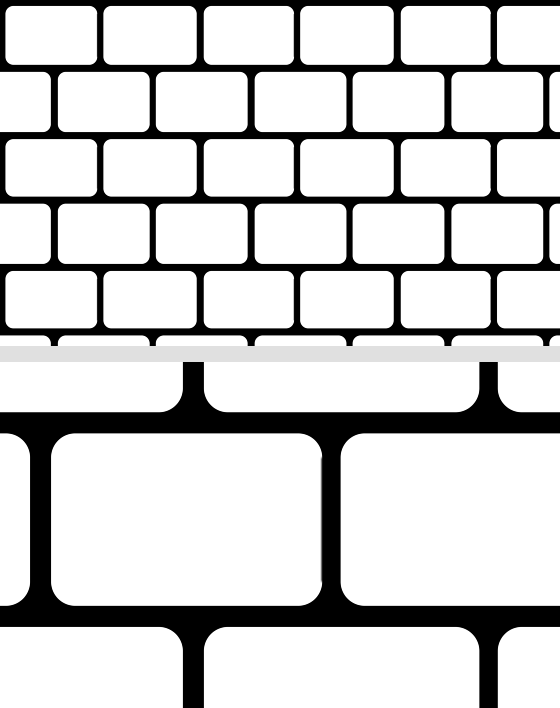
Top: the whole. Bottom: its middle third, enlarged.
This pattern is drawn by a Shadertoy shader. Its source:

```glsl
// Staggered wall of white rounded bricks with black joints of slightly uneven spacing.

const vec2  CANVAS       = vec2(768.0, 472.0);  // layout units across and down
const vec2  PITCH        = vec2(134.95, 89.9);  // mean brick spacing
const vec2  FIRST_JOINT  = vec2(2.65, 3.3);     // first joint from the top left
const float STAGGER      = 71.85;               // shift of every second row
const vec2  SWAY         = vec2(2.3, 1.9);      // drift of every second joint
const float WIDE_JOINT   = 4.8;                 // half widths of the joints
const float NARROW_JOINT = 4.2;
const float CORNER       = 11.0;
const float SLIVER_WIDTH = 0.7;                 // faint worn edge on some bricks
const vec3  BRICK_COLOR  = vec3(1.0);
const vec3  JOINT_COLOR  = vec3(0.0);
const vec3  SLIVER_COLOR = vec3(0.45);

float isEven(float i) { return 1.0 - mod(i, 2.0); }

// Centre of joint i; even joints drift, except the first.
float jointCentre(float i, float start, float pitch, float sway) {
    return start + pitch * i + isEven(i) * clamp(i, 0.0, sway);
}

// Index of the brick that lies between joints i and i + 1.
float brickIndex(float x, float start, float pitch, float sway) {
    float i = floor((x - start) / pitch);
    return i - (x < jointCentre(i, start, pitch, sway) ? 1.0 : 0.0);
}

float roundedBox(vec2 p, vec2 halfSize, float radius) {
    vec2 q = abs(p) - halfSize + radius;
    return length(max(q, 0.0)) + min(max(q.x, q.y), 0.0) - radius;
}

void mainImage(out vec4 fragColor, in vec2 fragCoord) {
    vec2 uv = fragCoord / iResolution.xy;
    vec2 p = vec2(uv.x, 1.0 - uv.y) * CANVAS;
    float pixel = CANVAS.y / iResolution.y;

    // Row and column; only the unstaggered rows sway sideways
    float row = brickIndex(p.y, FIRST_JOINT.y, PITCH.y, SWAY.y);
    float plainRow = isEven(row);
    float startX = FIRST_JOINT.x + STAGGER * (1.0 - plainRow);
    float swayX = SWAY.x * plainRow;
    float column = brickIndex(p.x, startX, PITCH.x, swayX);

    // Brick bounds, inset by half of each surrounding joint
    vec2 low = vec2(jointCentre(column, startX, PITCH.x, swayX),
                    jointCentre(row, FIRST_JOINT.y, PITCH.y, SWAY.y));
    vec2 high = vec2(jointCentre(column + 1.0, startX, PITCH.x, swayX),
                     jointCentre(row + 1.0, FIRST_JOINT.y, PITCH.y, SWAY.y));
    low += vec2(mix(NARROW_JOINT, WIDE_JOINT, isEven(column)), WIDE_JOINT);
    high -= vec2(mix(WIDE_JOINT, NARROW_JOINT, isEven(column)), WIDE_JOINT);

    vec2 halfSize = 0.5 * (high - low);
    vec2 local = p - 0.5 * (low + high);
    float edge = roundedBox(local, halfSize, CORNER);
    float brick = 1.0 - smoothstep(-0.6, 0.6, edge / pixel);

    // Grey sliver along the straight right side of alternate bricks
    float sliver = smoothstep(-0.5, 0.5, (local.x - halfSize.x + SLIVER_WIDTH) / pixel);
    sliver *= 1.0 - smoothstep(-1.0, 1.0, abs(local.y) - halfSize.y + CORNER);
    sliver *= plainRow * isEven(column);

    vec3 face = mix(BRICK_COLOR, SLIVER_COLOR, sliver);
    fragColor = vec4(mix(JOINT_COLOR, face, brick), 1.0);
}
```
